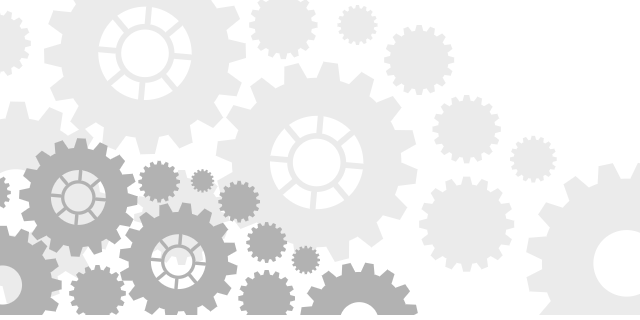
This background is drawn by a Shadertoy shader. Its source:

```glsl
// Flat backdrop of cogwheels: a pale layer of large gears under a darker, smaller one.
// Every gear is a distance function: a disc plus one tooth folded around the circle,
// minus a round bore or a spoked hub. Each layer is the union of its gears.

const float CANVAS_HEIGHT = 384.0;   // layout units from bottom to top
const float BOTTOM_MARGIN = 6.0;     // blank strip under the gears
const float TAU = 6.2831853;

const vec3 PAPER = vec3(1.0);
const vec3 PALE_GREY = vec3(0.92);
const vec3 DARK_GREY = vec3(0.70);

// Gear proportions, relative to a tip radius of 1
const float TEETH = 16.0;
const float ROOT_RADIUS = 0.84;
const float TIP_HALF_WIDTH = 0.072;
const float TOOTH_TAPER = 0.27;
const float BORE_RADIUS = 0.33;
const float HUB_OUTER = 0.463;
const float HUB_INNER = 0.292;
const float HUB_BORE = 0.236;
const float SPOKES = 8.0;
const float SPOKE_HALF_WIDTH = 0.029;
const float SPOKE_TURN = -5.0;       // degrees

// Wheels: centre x, y and turn in degrees; the first SPOKED_WHEELS have spokes
const int SPOKED_WHEELS = 2;
const float PALE_RADIUS = 121.0;
const float DARK_RADIUS = 71.0;
const vec3 PALE_WHEELS[4] = vec3[4](
    vec3(174, 320, 1.5), vec3(380, 189, 14.5),
    vec3(752, 68, 12), vec3(19, 141, -1));
const vec3 DARK_WHEELS[4] = vec3[4](
    vec3(94, 147, -3), vec3(214, 70, 14.5),
    vec3(3, 42, 0), vec3(431, -2, 12.5));

// Pinions: centre x, y and tip radius
const vec3 PALE_PINIONS[8] = vec3[8](
    vec3(-4, 332, 41), vec3(340, 354, 41), vec3(429, 354, 24), vec3(503, 312, 42),
    vec3(560, 229, 41), vec3(640, 193, 28), vec3(560, 115, 57), vec3(218, 123, 57));
const vec3 DARK_PINIONS[8] = vec3[8](
    vec3(-12, 153, 25), vec3(191, 166, 25), vec3(243, 167, 14), vec3(287, 142, 25),
    vec3(320, 93, 24.5), vec3(367, 72, 17), vec3(117, 32, 34), vec3(320, 26, 34));

// Folds the plane into one sector, centred on the x axis
vec2 foldSector(vec2 p, float count, float turnDegrees) {
    float sector = TAU / count;
    float angle = atan(p.y, p.x) - radians(turnDegrees);
    angle = mod(angle + 0.5 * sector, sector) - 0.5 * sector;
    return length(p) * vec2(cos(angle), sin(angle));
}

// Toothed disc with tip radius 1
float toothedDisc(vec2 p, float turnDegrees) {
    vec2 q = foldSector(p, TEETH, turnDegrees);
    float flank = abs(q.y) - TIP_HALF_WIDTH - TOOTH_TAPER * (1.0 - q.x);
    float tooth = max(q.x - 1.0, flank / length(vec2(1.0, TOOTH_TAPER)));
    return min(length(p) - ROOT_RADIUS, tooth);
}

// Openings of a spoked hub: ring windows and the central bore
float hubOpenings(vec2 p) {
    float r = length(p);
    vec2 q = foldSector(p, SPOKES, SPOKE_TURN);
    float ring = max(r - HUB_OUTER, HUB_INNER - r);
    float windows = max(ring, SPOKE_HALF_WIDTH - abs(q.y));
    return min(windows, r - HUB_BORE);
}

// Union of four wheels and eight solid pinions, in layout units
float gearLayer(vec2 p, vec3 wheels[4], float wheelRadius, vec3 pinions[8]) {
    float dist = 1e4;
    for (int i = 0; i < 4; i++) {
        vec2 q = (p - wheels[i].xy) / wheelRadius;
        float opening = i < SPOKED_WHEELS ? hubOpenings(q) : length(q) - BORE_RADIUS;
        float wheel = max(toothedDisc(q, wheels[i].z), -opening);
        dist = min(dist, wheel * wheelRadius);
    }
    for (int i = 0; i < 8; i++) {
        vec3 pinion = pinions[i];
        dist = min(dist, toothedDisc((p - pinion.xy) / pinion.z, 0.0) * pinion.z);
    }
    return max(dist, BOTTOM_MARGIN - p.y);
}

void mainImage(out vec4 fragColor, in vec2 fragCoord) {
    float pixel = CANVAS_HEIGHT / iResolution.y;
    vec2 p = fragCoord * pixel;

    float pale = gearLayer(p, PALE_WHEELS, PALE_RADIUS, PALE_PINIONS);
    float dark = gearLayer(p, DARK_WHEELS, DARK_RADIUS, DARK_PINIONS);

    // Composite back to front with one-pixel soft edges
    vec3 color = mix(PAPER, PALE_GREY, clamp(0.5 - pale / pixel, 0.0, 1.0));
    color = mix(color, DARK_GREY, clamp(0.5 - dark / pixel, 0.0, 1.0));
    fragColor = vec4(color, 1.0);
}
```
